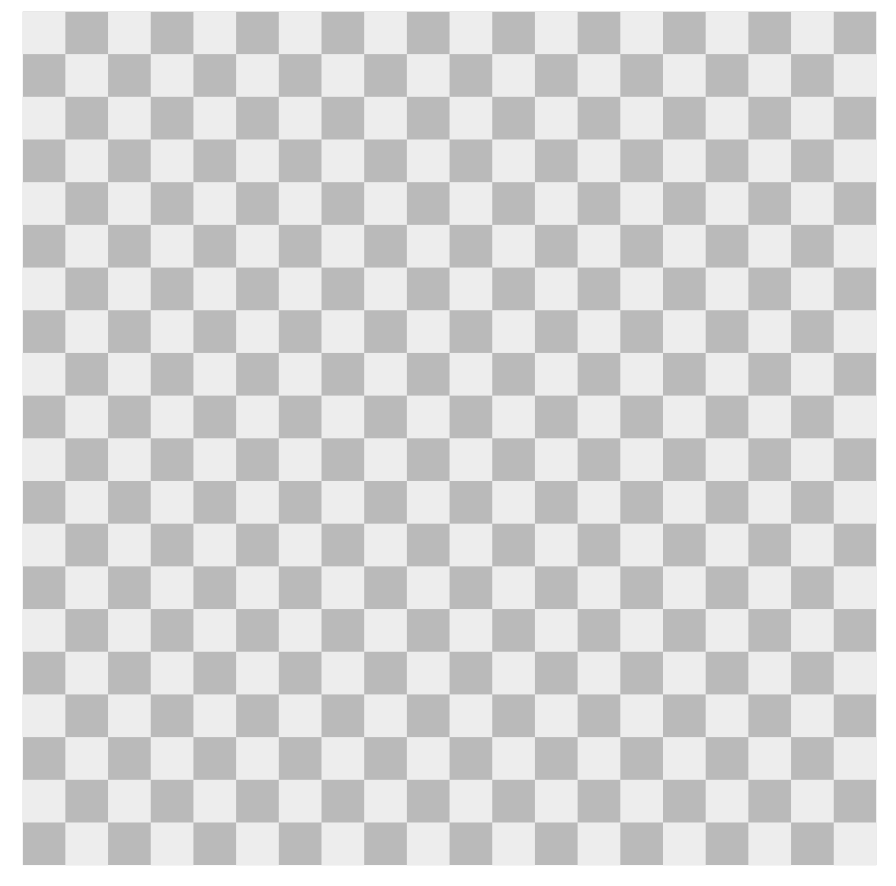
A WebGL 2 fragment shader for this pattern:

```glsl
#version 300 es
precision highp float;

uniform vec2 u_resolution;
out vec4 outColor;

// Lengths are fractions of the canvas height
const vec2 BOARD_ORIGIN = vec2(0.0256, 0.0235);
const float CELL_SIZE = 0.04818;
const vec2 CELL_COUNT = vec2(20.0, 20.0);
const vec3 MARGIN_COLOR = vec3(1.0);
const vec3 LIGHT_COLOR = vec3(0.931);
const vec3 DARK_COLOR = vec3(0.731);

// Signed distance to the nearest cell edge, positive in even cells
vec2 stripeDistance(vec2 cell) {
    return abs(mod(cell - 0.5, 2.0) - 1.0) - 0.5;
}

// 1 on dark squares, 0 on light ones, with edges one pixel wide
float checker(vec2 cell, float pixel) {
    vec2 stripe = clamp(2.0 * stripeDistance(cell) / pixel, -1.0, 1.0);
    return 0.5 + 0.5 * stripe.x * stripe.y;
}

// Coverage of the rectangle that holds all the cells
float boardMask(vec2 cell, float pixel) {
    vec2 inside = 0.5 * CELL_COUNT - abs(cell - 0.5 * CELL_COUNT);
    vec2 coverage = clamp(inside / pixel + 0.5, 0.0, 1.0);
    return coverage.x * coverage.y;
}

void main() {
    vec2 position = gl_FragCoord.xy / u_resolution.y;
    vec2 cell = (position - BOARD_ORIGIN) / CELL_SIZE;
    float pixel = 1.0 / (u_resolution.y * CELL_SIZE);

    // Checkered board on a plain margin
    vec3 board = mix(LIGHT_COLOR, DARK_COLOR, checker(cell, pixel));
    vec3 color = mix(MARGIN_COLOR, board, boardMask(cell, pixel));
    outColor = vec4(color, 1.0);
}
```
